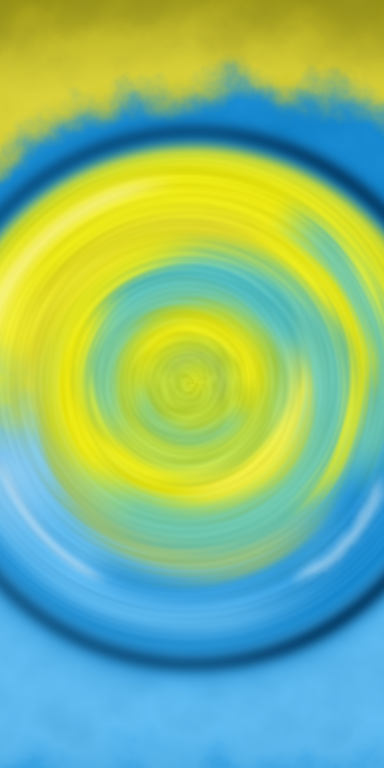
Write a Shadertoy shader that draws this background.

```glsl
// Painted vortex: a yellow and teal swirl inside a dark-rimmed circle, with an
// olive haze above and blue mist below. Soft discs and arcs are layered in order;
// gradient noise, stretched around the centre, gives the brush strokes.

#define SWIRL_CENTER vec2(0.008, 0.003)
#define RIM_CENTER vec2(0.003, -0.036)
#define RIM_RADIUS 0.693
#define STROKE_WARP 0.035
#define STROKE_TINT 0.045
#define MIST_SCALE 6.0

const vec3 YELLOW = vec3(0.92, 0.91, 0.07);
const vec3 LIME   = vec3(0.72, 0.83, 0.21);
const vec3 OLIVE  = vec3(0.64, 0.76, 0.40);
const vec3 CREAM  = vec3(0.97, 0.95, 0.56);
const vec3 OCHRE  = vec3(0.85, 0.82, 0.22);
const vec3 MOSS   = vec3(0.58, 0.56, 0.09);
const vec3 TEAL   = vec3(0.41, 0.77, 0.69);
const vec3 AQUA   = vec3(0.30, 0.73, 0.76);
const vec3 SKY    = vec3(0.36, 0.72, 0.93);
const vec3 BLUE   = vec3(0.08, 0.53, 0.81);
const vec3 NAVY   = vec3(0.02, 0.25, 0.42);
const vec3 FOAM   = vec3(0.70, 0.84, 0.93);

vec2 gradientAt(vec2 cell) {
    vec3 h = fract(cell.xyx * vec3(0.1031, 0.1030, 0.0973));
    h += dot(h, h.yzx + 33.33);
    float angle = 6.2832 * fract((h.x + h.y) * h.z);
    return vec2(cos(angle), sin(angle));
}

float noise(vec2 p) {
    vec2 i = floor(p), f = fract(p);
    vec2 u = f * f * f * (f * (f * 6.0 - 15.0) + 10.0);
    vec2 e = vec2(0.0, 1.0);
    float low = mix(dot(gradientAt(i), f), dot(gradientAt(i + e.yx), f - e.yx), u.x);
    float high = mix(dot(gradientAt(i + e), f - e), dot(gradientAt(i + 1.0), f - 1.0), u.x);
    return mix(low, high, u.y);
}

float fbm(vec2 p) {
    float sum = 0.0, amp = 0.6;
    for (int i = 0; i < 5; i++) {
        sum += amp * noise(p);
        p = mat2(1.6, 1.2, -1.2, 1.6) * p + 7.3;
        amp *= 0.5;
    }
    return sum;
}

// Filled circle with a soft edge
float disc(vec2 p, float radius, float blur) {
    return 1.0 - smoothstep(radius - blur, radius + blur, length(p));
}

// Soft ring, faded away from the facing angle; limit is the cosine where it ends
float arc(vec2 p, float radius, float width, float facing, float limit) {
    float r = length(p), d = (r - radius) / width;
    float along = dot(p / max(r, 1e-4), vec2(cos(facing), sin(facing)));
    return exp(-d * d) * smoothstep(limit, mix(limit, 1.0, 0.7), along);
}

// Noise drawn out around the centre, seamless in angle
float strokes(vec2 p, float frequency) {
    float r = length(p);
    vec2 dir = p / max(r, 1e-4);
    return noise(vec2(r * frequency + dir.x * 1.7, dir.y * 1.7 + r * 5.0));
}

vec3 backdrop(vec2 p, float r, float mist) {
    vec3 haze = mix(OCHRE, MOSS, smoothstep(0.82, 1.12, p.y + 0.12 * abs(p.x) + 0.15 * mist));
    float edge = 0.79 + 0.22 * max(p.x, 0.0) + 0.12 * mist;
    vec3 top = mix(BLUE, haze, smoothstep(edge - 0.07, edge + 0.07, r));
    vec3 low = mix(SKY, BLUE, 0.7 * smoothstep(0.88, 1.08, -p.y + 0.2 * mist));
    return mix(low, top, smoothstep(-0.1, 0.1, p.y)) + 0.07 * mist;
}

vec3 bowl(vec2 p, float r, float mist) {
    vec3 water = mix(SKY, BLUE, smoothstep(0.58, 0.68, r));
    water = mix(water, BLUE, 0.85 * smoothstep(0.05, 0.45, p.x));
    water = mix(water, BLUE, 0.6 * arc(p, 0.50, 0.05, 4.8, 0.75));
    float shore = p.y + 0.2 * p.x * step(p.x, 0.0) - 0.25 * max(p.x, 0.0) + 0.15 * mist;
    vec3 col = mix(water, YELLOW, smoothstep(-0.28, 0.08, shore));
    col = mix(col, FOAM, 0.6 * disc(p - vec2(-0.48, -0.20), 0.08, 0.16));
    return mix(col, CREAM, 0.55 * disc(p - vec2(-0.52, 0.22), 0.04, 0.20));
}

vec3 swirl(vec3 col, vec2 p) {
    // Teal pool and the bands around it
    col = mix(col, OCHRE, 0.65 * arc(p, 0.40, 0.06, 2.2, 0.2));
    col = mix(col, TEAL, 0.9 * arc(p, 0.49, 0.05, 0.25, 0.6));
    col = mix(col, TEAL, disc(p - vec2(0.03, -0.06), 0.40, 0.06));
    col = mix(col, OLIVE, 0.75 * arc(p - vec2(0.03, -0.06), 0.41, 0.045, 4.1, -0.1));
    col = mix(col, YELLOW, 0.75 * arc(p, 0.425, 0.025, 0.15, 0.4));
    // Yellow crescent winding inward, over a lime core
    col = mix(col, LIME, disc(p, 0.23, 0.06));
    col = mix(col, YELLOW, arc(p, 0.33, 0.065, 2.9, 0.1));
    col = mix(col, YELLOW, 0.95 * arc(p, 0.275, 0.055, 4.5, -0.1));
    col = mix(col, mix(YELLOW, CREAM, 0.45), 0.85 * arc(p, 0.275, 0.035, 5.8, 0.2));
    col = mix(col, AQUA, 0.9 * arc(p, 0.28, 0.045, 1.35, 0.1));
    col = mix(col, TEAL, 0.65 * arc(p, 0.24, 0.035, 2.5, 0.1));
    // Core rings
    col = mix(col, YELLOW, 0.9 * arc(p, 0.145, 0.035, 1.3, -0.5));
    col = mix(col, TEAL, 0.5 * arc(p, 0.145, 0.03, 4.5, 0.1));
    col = mix(col, OLIVE, 0.45 * arc(p, 0.07, 0.02, 1.0, -0.6));
    return mix(col, YELLOW, 0.5 * disc(p, 0.025, 0.03));
}

void mainImage(out vec4 fragColor, in vec2 fragCoord) {
    vec2 p = (fragCoord - 0.5 * iResolution.xy) / iResolution.x;
    vec2 rim = p - RIM_CENTER, eye = p - SWIRL_CENTER;
    float r = length(rim), mist = fbm(p * MIST_SCALE);
    float stroke = strokes(eye, 28.0), fine = strokes(eye, 75.0);
    eye *= 1.0 + STROKE_WARP * (2.0 * stroke + fine);

    vec3 inside = swirl(bowl(rim, r, mist), eye);
    inside += STROKE_TINT * (stroke + fine);
    // Glints on the bowl wall
    inside = mix(inside, CREAM, 0.7 * arc(rim, 0.565, 0.025, 2.4, 0.7));
    inside = mix(inside, FOAM, 0.6 * arc(rim, 0.53, 0.014, 3.85, 0.9));
    inside = mix(inside, FOAM, 0.6 * arc(rim, 0.545 + 0.03 * mist, 0.02, 5.55, 0.93));

    // Rim shadow joins the bowl to the backdrop
    vec3 col = mix(inside, backdrop(rim, r, mist), smoothstep(-0.06, 0.0, r - RIM_RADIUS));
    float shade = 0.7 + 0.25 * smoothstep(0.0, 0.4, rim.x);
    col = mix(col, BLUE, 0.6 * arc(rim, RIM_RADIUS, 0.055, 0.0, -3.0));
    col = mix(col, NAVY, shade * arc(rim, RIM_RADIUS, 0.026, 0.0, -3.0));
    fragColor = vec4(clamp(col, 0.0, 1.0), 1.0);
}
```
